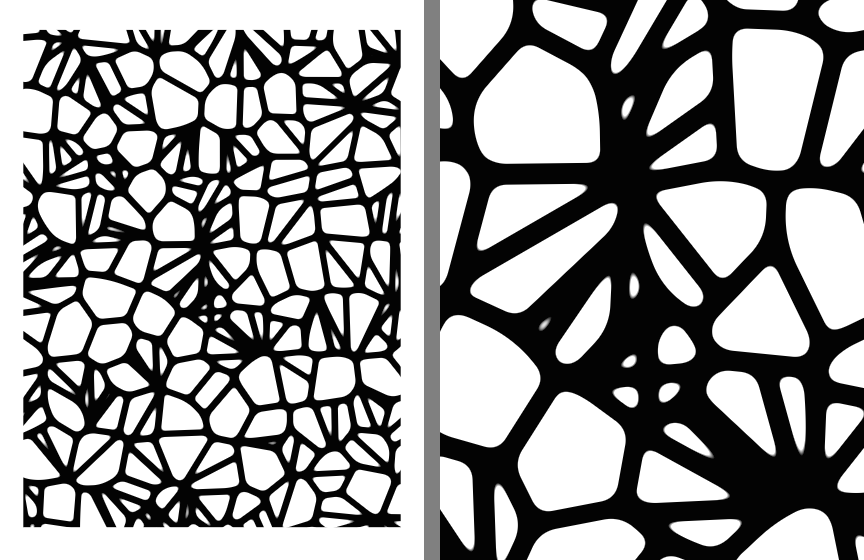
Left: the whole. Right: its middle third, enlarged.
Reproduce this pattern procedurally as a Shadertoy shader.

```glsl
// Black web of irregular polygonal cells, some cut into shards, inside a white margin.

const vec3  INK          = vec3(0.01);
const vec3  PAPER        = vec3(1.0);
const vec2  FRAME_MIN    = vec2(0.055, 0.0586); // fractions of the canvas
const vec2  FRAME_MAX    = vec2(0.945, 0.9466);
const float CELL_SIZE    = 0.093;  // site spacing, in canvas widths
const float JITTER       = 0.92;   // irregularity of the sites
const float HALF_LINE    = 0.0076; // half stroke width, in canvas widths
const float LINE_VARIETY = 0.2;    // stroke variation between cells
const float ROUNDING     = 0.12;   // corner softness, in cells
const float ONE_CUT      = 0.42;   // cells above this rank get one cut
const float TWO_CUTS     = 0.80;   // cells above this rank get a fan of two
const float CROSS_CUT    = 0.95;   // cells above this rank get a cross cut
const float FAN_ANGLE    = 0.55;
const int   RAYS         = 32;     // directions tried when seeking a corner
const int   NEIGHBOURS   = 24;

vec2 hash2(vec2 p) {
    vec3 q = fract(p.xyx * vec3(0.1031, 0.1030, 0.0973));
    q += dot(q, q.yzx + 33.33);
    return fract((q.xx + q.yz) * q.zy);
}

vec2 site(vec2 cell) {
    return cell + 0.5 + JITTER * (hash2(cell + 17.0) - 0.5);
}

float smoothMin(float a, float b, float k) {
    float h = max(k - abs(a - b), 0.0) / k;
    return min(a, b) - 0.25 * h * h * k;
}

vec2 nearestCell(vec2 p) {
    vec2 home = floor(p), best = home;
    float bestDist = 1e3;
    for (int y = -2; y <= 2; y++)
    for (int x = -2; x <= 2; x++) {
        vec2 cell = home + vec2(x, y);
        vec2 d = site(cell) - p;
        if (dot(d, d) < bestDist) { bestDist = dot(d, d); best = cell; }
    }
    return best;
}

// Distance to the line through a point along an angle
float lineDistance(vec2 p, vec2 through, float angle) {
    return abs(dot(p - through, vec2(-sin(angle), cos(angle))));
}

// Farthest corner of the cell, relative to its site
vec2 farCorner(vec2 around[NEIGHBOURS]) {
    vec2 corner = vec2(0.0);
    float farthest = 0.0;
    for (int i = 0; i < RAYS; i++) {
        float angle = 6.2832 * float(i) / float(RAYS);
        vec2 dir = vec2(cos(angle), sin(angle));
        float reach = 2.0;
        for (int n = 0; n < NEIGHBOURS; n++) {
            float along = dot(around[n], dir);
            if (along > 0.0) reach = min(reach, 0.5 * dot(around[n], around[n]) / along);
        }
        if (reach > farthest) { farthest = reach; corner = reach * dir; }
    }
    return corner;
}

// Distance to the nearest wall or cut, less the stroke, in cells
float webDistance(vec2 p) {
    vec2 cell = nearestCell(p);
    vec2 center = site(cell);
    vec2 local = p - center;
    vec2 around[NEIGHBOURS];
    float d = 2.0;

    // Walls halfway to each neighbour
    int n = 0;
    for (int y = -2; y <= 2; y++)
    for (int x = -2; x <= 2; x++) {
        if (x == 0 && y == 0) continue;
        vec2 r = site(cell + vec2(x, y)) - center;
        around[n++] = r;
        d = smoothMin(d, 0.5 * length(r) - dot(local, normalize(r)), ROUNDING);
    }

    // Straight cuts fanning out from the farthest corner
    vec2 random = hash2(cell + 71.0);
    float rank = random.x;
    if (rank > ONE_CUT) {
        vec2 corner = farCorner(around);
        float angle = atan(corner.y, corner.x) + 0.6 * (random.y - 0.5);
        float spread = rank > TWO_CUTS ? 0.5 * FAN_ANGLE : 0.0;
        d = smoothMin(d, lineDistance(local, corner, angle + spread), ROUNDING);
        if (rank > TWO_CUTS)
            d = smoothMin(d, lineDistance(local, corner, angle - spread), ROUNDING);
        if (rank > CROSS_CUT)
            d = smoothMin(d, lineDistance(local, -0.1 * corner, angle + 1.2), ROUNDING);
    }
    float stroke = 1.0 + LINE_VARIETY * (hash2(cell + 5.0).x - 0.5);
    return d - stroke * HALF_LINE / CELL_SIZE;
}

void mainImage(out vec4 fragColor, in vec2 fragCoord) {
    float pixel = 1.0 / iResolution.x;
    vec2 p = fragCoord * pixel;

    float web = webDistance(p / CELL_SIZE + 40.0) * CELL_SIZE;
    float ink = clamp(0.5 - web / pixel, 0.0, 1.0);

    // Crop to the frame
    vec2 canvas = iResolution.xy * pixel;
    vec2 inset = min(p - FRAME_MIN * canvas, FRAME_MAX * canvas - p);
    ink *= clamp(0.5 + min(inset.x, inset.y) / pixel, 0.0, 1.0);

    fragColor = vec4(mix(PAPER, INK, ink), 1.0);
}
```
